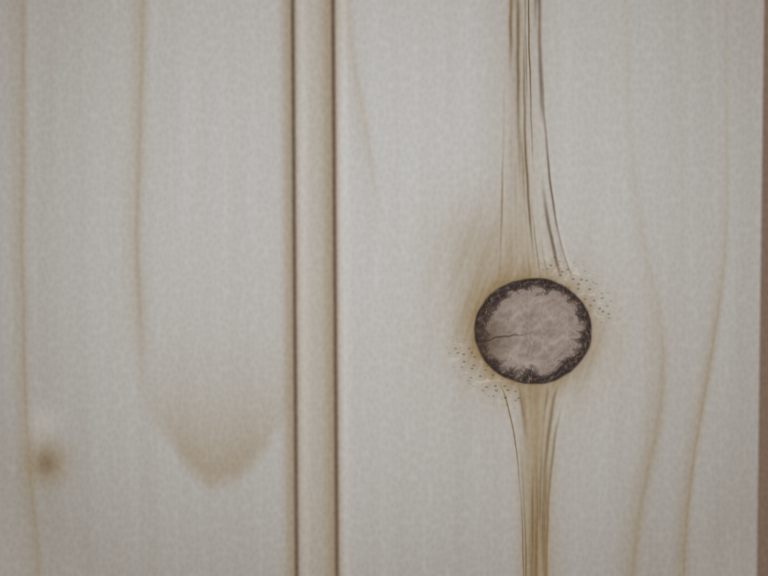
Reproduce this texture procedurally as a Shadertoy shader.

```glsl
// Pale pine boards with two milled grooves, a dark round knot and flowing grain.
const vec3 PALE = vec3(0.735, 0.727, 0.715);
const vec3 SHADE = vec3(0.575, 0.550, 0.515);
const vec3 HONEY = vec3(0.540, 0.440, 0.290);
const vec3 UMBER = vec3(0.350, 0.275, 0.220);
const vec3 BARK = vec3(0.185, 0.155, 0.150);
const vec3 HEART = vec3(0.575, 0.520, 0.480);
const vec2 KNOT = vec2(0.925, 0.425);
const vec2 KNOT_SIZE = vec2(0.101, 0.091);
const vec2 LIGHT = vec2(0.68, 0.64);
const vec2 PIN_KNOT = vec2(0.081, 0.195);
const float GROOVE_WIDTH = 0.0042;
const float STREAKS = 11.0;

vec2 hash2(vec2 p) {
    p = vec2(dot(p, vec2(127.1, 311.7)), dot(p, vec2(269.5, 183.3)));
    return fract(sin(p) * 43758.5);
}

// Distance to the nearest scattered cell point
float cellular(vec2 p) {
    vec2 cell = floor(p);
    float d = 2.0;
    for (int k = 0; k < 9; k++) {
        vec2 o = cell + vec2(k % 3 - 1, k / 3 - 1);
        d = min(d, length(o + hash2(o) - p));
    }
    return d;
}

float waves(float t) { return 0.5 * sin(t) + 0.3 * sin(t * 2.3 + 1.7) + 0.2 * sin(t * 4.1 + 0.6); }
float bell(float d, float w) { return exp(-d * d / (w * w)); }
float spot(vec2 d, vec2 size) { d /= size; return exp(-dot(d, d)); }

// Growth line: a thin core with a soft stain on its left
float growth(float d, float w) { return 0.6 * bell(d, d < 0.0 ? w : w * 0.5) + 0.4 * bell(d, w * 0.2); }

vec3 boards(vec2 p) {
    float dim = dot(p - LIGHT, (p - LIGHT) * vec2(1.15, 1.45));
    float bend = 0.03 * sin(p.y * 3.0 + p.x * 2.0), sway = 0.003 * waves(p.y * 7.0);
    vec3 c = mix(PALE, SHADE, min(dim + 0.05 * waves(p.x * 17.0 + bend * 20.0), 0.85));
    c += (waves((p.x + bend) * 42.0) + waves(p.x * 115.0 + p.y * 2.0)) * vec3(0.005, 0.006, 0.008);

    // Long growth lines
    float stain = growth(p.x - 0.040 - sway - 0.025 * bell(p.y, 0.2), 0.018) * 0.32;
    stain += growth(p.x - 0.248 + 0.008 * bell(p.y - 0.6, 0.25) - sway, 0.024) * smoothstep(0.28, 0.50, p.y) * 0.30;
    stain += growth(p.x - 1.09 - 0.06 * bell(p.y - 0.37, 0.25) - sway, 0.022) * mix(0.36, 0.10, smoothstep(0.2, 0.55, p.y));
    stain += growth(p.x - 1.187 - 0.075 * smoothstep(0.0, 0.65, p.y), 0.014) * mix(0.42, 0.12, smoothstep(0.3, 0.7, p.y));
    stain += growth(p.x - 0.655 + 0.05 * smoothstep(0.6, 1.0, p.y), 0.020) * smoothstep(0.5, 0.8, p.y) * 0.16;

    // Tongue-shaped growth ring
    float dx = p.x - 0.380;
    float d = p.y - 0.153 - 1.4 * (sqrt(dx * dx + 0.002) - 0.045) + 0.008 * waves(p.x * 60.0);
    stain += smoothstep(-0.02, 0.035, d) * exp(-max(d, 0.0) * 10.0) * smoothstep(0.16, 0.03, abs(dx)) * 0.48;
    c = mix(c, HONEY, stain);

    // Pin knot with a pale bump above it
    c = mix(c, HONEY, spot(p - PIN_KNOT, vec2(0.034, 0.036)) * 0.55);
    c = mix(c, UMBER, spot(p - PIN_KNOT, vec2(0.016, 0.018)) * 0.30);
    return c + 0.045 * spot(p - PIN_KNOT - vec2(-0.003, 0.070), vec2(0.028, 0.032));
}

// Hair-fine resin streaks that flare towards the knot
vec3 streaks(vec3 c, vec2 p) {
    bool above = p.y > KNOT.y;
    float h = max(abs(p.y - KNOT.y) - 0.085, 0.0);
    float near = exp(-h * (above ? 6.5 : 10.0)), fade = smoothstep(0.0, 0.03, h);
    float core = above ? bell(p.x - 0.905, 0.040) * 0.22 : bell(p.x - 0.930, 0.026) * 0.55;
    c = mix(c, HONEY, core * fade);
    for (float i = 0.0; i < STREAKS; i++) {
        vec2 seed = hash2(vec2(i, above));
        float t = (i + seed.y) / STREAKS;
        float far = above ? 0.875 + 0.065 * t : 0.910 + 0.038 * t;
        float x = mix(far, above ? 0.862 + 0.142 * t : 0.865 + 0.130 * t, near) + 0.001 * waves(p.y * 25.0 + t * 9.0);
        float ink = smoothstep(-0.5, 0.7, waves(p.y * 7.0 + seed.x * 40.0));
        vec3 resin = mix(HONEY * 0.9, UMBER, above ? t : 0.6 * seed.x);
        c = mix(c, resin, bell(p.x - x, 0.0016 + 0.002 * seed.y) * ink * fade * 0.72);
        c += 0.035 * bell(p.x - x - 0.005, 0.003) * fade * near;
    }
    return c;
}

vec3 knot(vec3 c, vec2 p, float px) {
    vec2 q = (p - KNOT) / KNOT_SIZE;
    float r = length(q) + 0.012 * waves(q.x * 5.0 + q.y * 3.0), gap = max(r - 1.0, 0.0);
    // Warm halo with curved fibres, strongest on the left
    float fibre = 1.0 + 0.22 * waves(p.x * 150.0 - p.y * 55.0);
    float halo = exp(-gap * 4.5) * (0.60 - 0.18 * q.x / max(r, 0.1)) + 0.14 * exp(-gap * 0.9);
    halo += spot(p - vec2(0.835, 0.560), vec2(0.075, 0.090)) * 0.26;
    c = mix(c, HONEY, min(halo * fibre, 0.8));
    // Pits at upper right and lower left
    float torn = bell(r - 1.25, 0.22) * smoothstep(0.0, 0.5, q.x * q.y);
    float pit = cellular(p * vec2(60.0, 80.0));
    c += torn * (smoothstep(0.55, 0.9, pit) * 0.08 - smoothstep(0.25, 0.08, pit) * 0.12);

    float mottle = cellular(q * 3.5 + 0.4 * waves(q.y * 6.0)), fine = cellular(q * 11.0 + waves(q.x * 8.0));
    vec3 wood = HEART + (mottle - 0.45) * 0.10 + (fine - 0.45) * 0.07 + 0.010 * sin(r * 34.0);
    float ragged = r + (mottle - 0.45) * 0.24 + (fine - 0.45) * 0.14 - 0.07 * q.x * q.y;
    wood = mix(wood, BARK + fine * fine * vec3(0.30, 0.24, 0.19), smoothstep(0.72, 0.88, ragged) * 0.92);
    wood = mix(wood, UMBER, spot(q - vec2(-0.75, -0.15), vec2(0.24, 0.40)) * 0.6);
    float crack = bell(q.y + 0.02 - 0.18 * q.x - 0.03 * waves(q.x * 9.0), 0.022);
    wood = mix(wood, BARK, crack * smoothstep(0.1, -0.5, q.x) * 0.45);
    float edge = px / KNOT_SIZE.y + 0.01;
    c = mix(c, wood, smoothstep(1.0 + edge, 1.0 - edge, r));
    return mix(c, BARK, bell(r - 0.99, 0.03) * (0.5 + 0.35 * waves(q.x * 4.0 - q.y * 6.0)));
}

vec3 groove(vec3 c, float d) {
    c = mix(c, HONEY, bell(d + 0.007, 0.014) * 0.42);
    return mix(c, UMBER, bell(d, GROOVE_WIDTH) * 0.74) + 0.035 * bell(d - 0.016, 0.009);
}

void mainImage(out vec4 fragColor, in vec2 fragCoord) {
    vec2 p = fragCoord / iResolution.y;
    vec3 c = knot(streaks(boards(p), p), p, 1.0 / iResolution.y);
    float lean = 0.007 * (1.0 - p.y), side = p.x - 1.314 - 0.013 * p.y;
    c = mix(c, HONEY, bell(p.x - 0.548 - lean, 0.035) * 0.16);
    c = groove(groove(c, p.x - 0.508 - lean), p.x - 0.578 - lean);
    c = mix(c, UMBER * 1.2, smoothstep(-0.004, 0.004, side) * 0.8);
    // Brushed surface
    c += (cellular(p * vec2(130.0, 75.0)) + cellular(p * 95.0 + 7.0) - 0.9) * 0.024;
    fragColor = vec4(clamp(c, 0.0, 1.0), 1.0);
}
```
